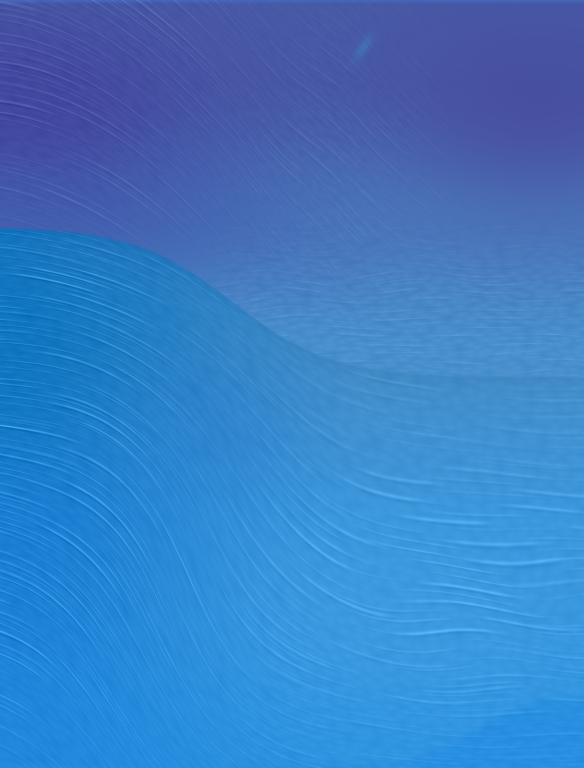
Give the GLSL for this background, as a Shadertoy shader.

```glsl
// Painted blue wave beneath a violet sky, with fine brushed ridges.
// Soft colour ramps are split by a sigmoid crest; thin broken streaks follow
// curved flow fields, and stretched cellular noise adds bristle texture.

float hash(vec2 p) {
    return fract(sin(dot(p, vec2(127.1, 311.7))) * 43758.5);
}

float sigmoid(float t) {
    return 1.0 / (1.0 + exp(-t));
}

// Elliptical soft spot, 1 at its centre.
float glow(vec2 p, vec2 centre, vec2 radius) {
    vec2 q = (p - centre) / radius;
    return exp(-dot(q, q));
}

// Distance to the nearest jittered cell point.
float cellular(vec2 p) {
    vec2 cell = floor(p);
    float nearest = 2.0;
    for (int j = -1; j <= 1; j++) {
        for (int i = -1; i <= 1; i++) {
            vec2 id = cell + vec2(i, j);
            vec2 point = id + vec2(hash(id), hash(id + 19.7));
            nearest = min(nearest, length(p - point));
        }
    }
    return nearest;
}

// Broken bristle ridges: a thin lit line with a shaded side, in two sizes.
float streaks(float across, float along, float rows) {
    float relief = 0.0;
    float strength = 1.0;
    for (int i = 0; i < 2; i++) {
        float r = across * rows + 0.2 * sin(along * 11.0 + across * 17.0);
        float seed = hash(vec2(floor(r), float(i) + 3.0));
        float f = fract(r) - 0.5 - 0.3 * (seed - 0.5);
        float wave = sin(along * (7.0 + 10.0 * seed) + seed * 41.0);
        float pressure = smoothstep(-0.7, 0.9, wave) * (0.25 + 0.75 * seed);
        float ridge = exp(-f * f * 90.0) - 0.4 * exp(-(f + 0.17) * (f + 0.17) * 80.0);
        relief += strength * pressure * ridge;
        rows *= 1.6;
        strength *= 0.6;
    }
    return relief;
}

// Fine bristle texture drawn out along the flow.
float bristles(float across, float along) {
    return 0.45 - cellular(vec2(along * 42.0, across * 150.0));
}

float crestHeight(float x) {
    return 0.508 + 0.197 * sigmoid((0.398 - x) / 0.085);
}

vec3 skyColour(vec2 p) {
    vec3 haze = vec3(0.28, 0.56, 0.80);
    vec3 dusk = mix(vec3(0.26, 0.38, 0.69), vec3(0.29, 0.47, 0.73), smoothstep(0.1, 0.8, p.x));
    vec3 violet = vec3(0.28, 0.35, 0.65);
    vec3 c = mix(haze, dusk, smoothstep(0.53, 0.73, p.y));
    c = mix(c, violet, smoothstep(0.72, 0.90, p.y));
    c = mix(c, vec3(0.25, 0.25, 0.61), 0.75 * glow(p, vec2(0.04, 0.87), vec2(0.30, 0.12)));
    c = mix(c, vec3(0.28, 0.30, 0.62), 0.75 * glow(p, vec2(0.92, 0.86), vec2(0.25, 0.13)));
    return mix(c, vec3(0.27, 0.40, 0.72), smoothstep(0.994, 1.0, p.y));
}

vec3 waterColour(vec2 p) {
    float side = smoothstep(0.0, 0.65, p.x);
    vec3 upper = mix(vec3(0.06, 0.46, 0.75), vec3(0.27, 0.55, 0.78), side);
    vec3 middle = mix(vec3(0.10, 0.49, 0.82), vec3(0.23, 0.59, 0.86), side);
    vec3 lower = mix(vec3(0.12, 0.53, 0.86), vec3(0.18, 0.58, 0.88), side);
    vec3 c = mix(lower, middle, smoothstep(0.02, 0.30, p.y));
    c = mix(c, upper, smoothstep(0.30, 0.56, p.y));
    c = mix(c, vec3(0.15, 0.46, 0.74), 0.5 * glow(p, vec2(0.22, 0.68), vec2(0.22, 0.05)));
    c = mix(c, vec3(0.18, 0.51, 0.81), 0.5 * glow(p, vec2(0.36, 0.44), vec2(0.16, 0.10)));
    c = mix(c, vec3(0.25, 0.61, 0.88), 0.6 * glow(p, vec2(0.70, 0.19), vec2(0.32, 0.12)));
    // Smooth deep corner at the lower right.
    float corner = 0.085 * smoothstep(0.66, 0.95, p.x);
    return mix(c, vec3(0.14, 0.55, 0.88), 0.7 * smoothstep(0.012, -0.006, p.y - corner));
}

// Arcs on the left, crossed diagonals in the middle, ripples near the crest.
float skyRelief(vec2 p) {
    float arc = p.y + 0.12 * p.x + 0.95 * p.x * p.x;
    float arcs = streaks(arc, p.x, 80.0) + 0.3 * bristles(arc, p.x);
    float fan = p.y + 0.9 * p.x + 0.04 * sin(p.x * 9.0 + p.y * 5.0);
    float diagonal = streaks(fan, 2.0 * (p.x - p.y), 72.0) + 0.5 * bristles(fan, p.x - p.y);
    float ripple = p.y + 0.003 * sin(p.x * 23.0 + p.y * 40.0);
    float ripples = 0.6 * streaks(ripple, p.x * 2.5, 88.0) + 0.7 * bristles(ripple, p.x);
    float left = smoothstep(0.50, 0.22, p.x) * smoothstep(0.64, 0.80, p.y);
    float centre = glow(p, vec2(0.53, 0.82), vec2(0.22, 0.19));
    float low = smoothstep(0.76, 0.60, p.y) * smoothstep(0.30, 0.45, p.x);
    return 0.10 * left * arcs + 0.05 * centre * diagonal + 0.07 * low * ripples;
}

// Lines roll over the crest, fall steeply, then level out to the right.
float waterRelief(vec2 p) {
    float drop = mix(0.42, 0.22, smoothstep(0.0, 0.65, p.y));
    float bend = mix(0.23, 0.37, smoothstep(0.0, 0.6, p.y));
    float swirl = glow(p, vec2(0.86, 0.20), vec2(0.22, 0.11));
    float flow = p.y + drop * sigmoid((p.x - bend) / 0.11);
    flow += 0.007 * swirl * sin(p.x * 17.0 + p.y * 22.0);
    float left = smoothstep(0.42, 0.10, p.x) * smoothstep(0.0, 0.22, p.y);
    float right = glow(p, vec2(0.76, 0.24), vec2(0.34, 0.14));
    float lines = (0.035 + 0.13 * left + 0.10 * right) * streaks(flow, p.x * 1.4, 84.0);
    return lines + 0.035 * bristles(flow, p.x);
}

void mainImage(out vec4 fragColor, in vec2 fragCoord) {
    vec2 p = fragCoord / iResolution.xy;
    float depth = crestHeight(p.x) - p.y;
    float water = smoothstep(-0.003, 0.003, depth);

    // Small tilted teal dab in the sky.
    vec2 d = p - vec2(0.622, 0.938);
    vec2 tilted = vec2(d.x + d.y, d.y - d.x) * 0.707;
    vec3 sky = skyColour(p);
    sky = mix(sky, vec3(0.24, 0.47, 0.74), 0.7 * glow(tilted, vec2(0.0), vec2(0.021, 0.008)));

    vec3 colour = mix(sky, waterColour(p), water);
    colour -= 0.03 * exp(-abs(depth) * 110.0) * water;
    float relief = mix(skyRelief(p), waterRelief(p), water);
    colour += relief * vec3(0.95, 1.0, 0.8);
    fragColor = vec4(clamp(colour, 0.0, 1.0), 1.0);
}
```
